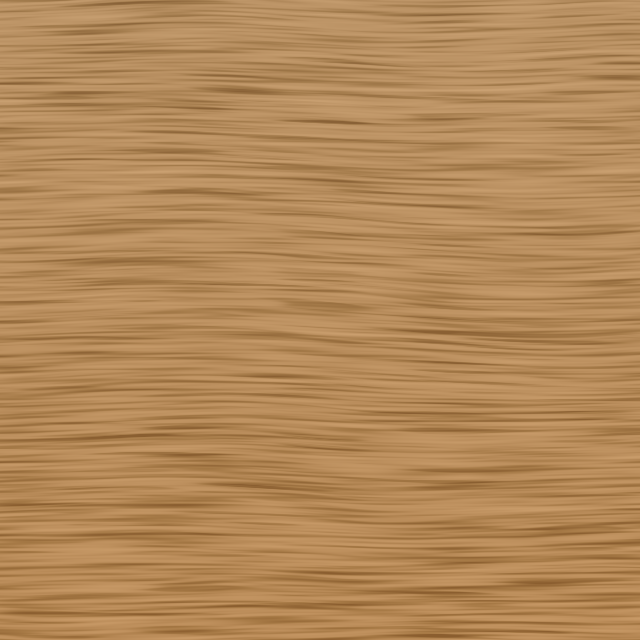
Give the GLSL for this texture, as a WebGL 1 fragment shader.

```glsl
precision highp float;

uniform vec2 u_resolution;

// Wood tones
const vec3 LIGHT_WOOD = vec3(0.75, 0.58, 0.39);
const vec3 MID_WOOD = vec3(0.71, 0.54, 0.35);
const vec3 DARK_WOOD = vec3(0.65, 0.485, 0.29);
const vec3 DEEP_WOOD = vec3(0.54, 0.375, 0.20);
const vec3 WARM_SHIFT = vec3(0.012, -0.014, -0.035);

// Grain frequencies: along and across the fibres
const vec2 BAND_FREQ = vec2(0.7, 19.0);
const vec2 FIBRE_FREQ = vec2(1.8, 103.0);
const vec2 FINE_FREQ = vec2(3.4, 167.0);
const vec2 HAIR_FREQ = vec2(7.5, 247.0);
const vec2 PORE_FREQ = vec2(4.8, 139.0);
const vec2 VEIN_FREQ = vec2(1.4, 59.0);

// Strength of each layer in the tone
const float BASE_TONE = 0.76;
const float BAND_AMOUNT = 0.2;
const float FIBRE_AMOUNT = 0.85;
const float FINE_AMOUNT = 1.4;
const float HAIR_AMOUNT = 1.2;
const float PORE_AMOUNT = 0.85;
const float VEIN_AMOUNT = 0.65;
const float TOP_LIGHTENING = 0.35;
const float HIGHLIGHT_KNEE = 0.85;

// Bending of the fibres
const vec2 BEND_FREQ = vec2(1.4, 3.1);
const vec2 RIPPLE_FREQ = vec2(5.0, 15.0);
const float BEND_AMOUNT = 0.032;
const float RIPPLE_AMOUNT = 0.003;

vec2 gradientAt(vec2 cell) {
  vec3 h = fract(cell.xyx * vec3(0.1031, 0.1030, 0.0973));
  h += dot(h, h.yzx + 33.33);
  float angle = 6.2832 * fract((h.x + h.y) * h.z);
  return vec2(cos(angle), sin(angle));
}

float gradientNoise(vec2 p) {
  vec2 cell = floor(p);
  vec2 f = p - cell;
  vec2 ease = f * f * f * (f * (f * 6.0 - 15.0) + 10.0);
  vec2 right = vec2(1.0, 0.0);
  vec2 up = vec2(0.0, 1.0);
  float low = mix(dot(gradientAt(cell), f),
                  dot(gradientAt(cell + right), f - right), ease.x);
  float high = mix(dot(gradientAt(cell + up), f - up),
                   dot(gradientAt(cell + 1.0), f - 1.0), ease.x);
  return mix(low, high, ease.y);
}

// Stretched noise, tilted a little so that layers cross each other
float grain(vec2 p, vec2 freq, float slope, float seed) {
  return gradientNoise(vec2(p.x, p.y + slope * p.x) * freq + seed);
}

vec2 bendFibres(vec2 p) {
  float bend = BEND_AMOUNT * gradientNoise(p * BEND_FREQ + 7.3);
  float ripple = RIPPLE_AMOUNT * gradientNoise(p * RIPPLE_FREQ + 41.7);
  return vec2(p.x, p.y + bend + ripple);
}

// Thin dark dashes, gathered in loose patches
float pores(vec2 p) {
  float dash = smoothstep(0.08, 0.36, grain(p, PORE_FREQ, 0.012, 83.1));
  float patches = smoothstep(-0.3, 0.3, grain(p, vec2(2.2, 17.0), 0.0, 19.4));
  return dash * mix(0.6, 1.0, patches);
}

// Long thin lines along the zero contours of stretched noise
float veins(vec2 p) {
  float line = 1.0 - smoothstep(0.0, 0.15, abs(grain(p, VEIN_FREQ, 0.02, 61.5)));
  return line * smoothstep(-0.2, 0.3, grain(p, vec2(1.9, 71.0), 0.0, 11.9));
}

vec3 woodColor(float tone) {
  vec3 color = mix(MID_WOOD, LIGHT_WOOD, max(2.0 * tone - 1.0, 0.0));
  color = mix(color, DARK_WOOD, clamp(1.0 - 2.0 * tone, 0.0, 1.0));
  return mix(color, DEEP_WOOD, clamp(-tone, 0.0, 1.0));
}

void main() {
  vec2 p = gl_FragCoord.xy / u_resolution.y;
  vec2 q = bendFibres(p);
  float height = p.y - 0.5;

  float tone = BASE_TONE + TOP_LIGHTENING * height;
  tone += BAND_AMOUNT * grain(q, BAND_FREQ, 0.01, 3.6);
  tone += FIBRE_AMOUNT * grain(q, FIBRE_FREQ, -0.008, 27.2);
  tone += FINE_AMOUNT * grain(q, FINE_FREQ, 0.006, 55.8);
  tone += HAIR_AMOUNT * grain(q, HAIR_FREQ, -0.004, 97.3);
  tone -= PORE_AMOUNT * pores(q);
  tone -= VEIN_AMOUNT * veins(q);

  // Soften the brightest streaks
  tone -= 0.5 * max(tone - HIGHLIGHT_KNEE, 0.0);

  vec3 color = woodColor(tone);
  color -= WARM_SHIFT * height;
  gl_FragColor = vec4(color, 1.0);
}
```
